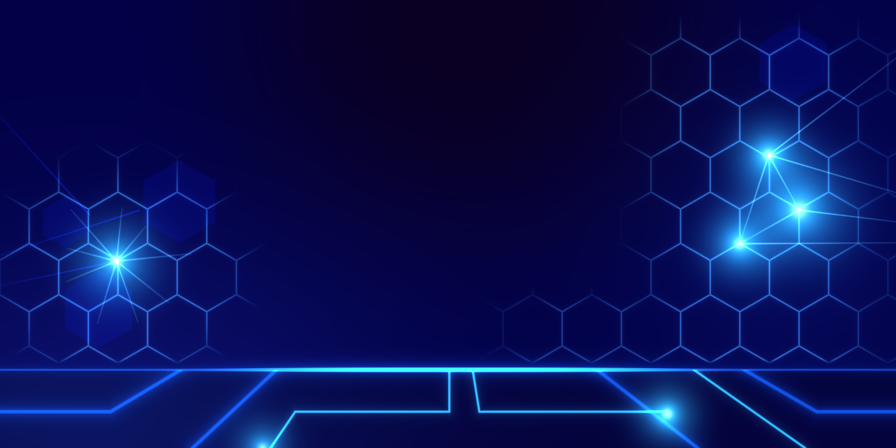
A Shadertoy shader for this background:

```glsl
const vec3 CYAN = vec3(0.2, 0.82, 0.9);
const vec3 BLUE = vec3(0.06, 0.36, 0.78);
const float HORIZON = 0.1745;

float hash(float n) { return fract(sin(n * 127.1) * 43758.5453); }

float segment(vec2 p, vec2 a, vec2 b) {
    vec2 ab = b - a;
    return length(p - a - ab * clamp(dot(p - a, ab) / dot(ab, ab), 0.0, 1.0));
}

float stroke(float d, float halfWidth) {
    float px = 1.0 / iResolution.y;
    return 1.0 - smoothstep(halfWidth - px, halfWidth + px, d);
}

float blob(vec2 p, vec2 center, vec2 radius) {
    vec2 q = (p - center) / radius;
    return exp(-dot(q, q));
}

// Distance from the center of a pointy-top hexagon to its sides
float hexRadius(vec2 p) {
    p = abs(p);
    return max(p.x, dot(p, vec2(0.5, 0.866)));
}

float hexEdge(vec2 p) {
    vec2 s = vec2(1.0, 1.732);
    vec2 a = mod(p, s) - 0.5 * s;
    vec2 b = mod(p - 0.5 * s, s) - 0.5 * s;
    return 0.5 - min(hexRadius(a), hexRadius(b));
}

float hexFill(vec2 p, vec2 center, float radius) {
    return stroke(hexRadius(p - center), radius);
}

vec3 star(vec2 p, vec2 center, float size) {
    float d = length(p - center) / size;
    return CYAN * (0.5 * exp(-d * d) + 0.45 * exp(-6.0 * d * d))
         + vec3(0.5, 0.4, 0.3) * exp(-40.0 * d * d);
}

// Thin ray that dims toward its far end
float ray(vec2 p, vec2 a, vec2 b) {
    float fade = 1.0 - 0.75 * clamp(length(p - a) / length(b - a), 0.0, 1.0);
    return stroke(segment(p, a, b), 0.0014) * fade;
}

vec3 backdrop(vec2 p) {
    float away = length((p - vec2(1.05, 0.95)) * vec2(0.9, 1.0));
    vec3 col = mix(vec3(0.035, 0.0, 0.14), vec3(0.008, 0.004, 0.28), smoothstep(0.1, 0.75, away));
    col += vec3(0.03, 0.05, 0.12) * blob(p, vec2(0.25, 0.15), vec2(0.6, 0.35));
    col += vec3(0.01, 0.03, 0.07) * blob(p, vec2(1.75, 0.45), vec2(0.35, 0.4));
    float tiles = hexFill(p, vec2(0.145, 0.505), 0.05) + hexFill(p, vec2(0.4, 0.55), 0.08)
                + hexFill(p, vec2(0.22, 0.31), 0.075) + hexFill(p, vec2(1.77, 0.86), 0.075);
    return col + vec3(0.0, 0.01, 0.09) * tiles;
}

vec3 honeycomb(vec2 p) {
    float pitch = 0.1322;
    float d = hexEdge((p - vec2(1.4531, 0.724)) / pitch) * pitch;
    float right = smoothstep(1.36, 1.55, p.x) * (1.0 - 0.75 * smoothstep(1.8, 1.98, p.x))
                * (1.0 - smoothstep(0.86, 0.98, p.y));
    float left = 1.0 - smoothstep(0.55, 1.0, length((p - vec2(0.27, 0.4)) / vec2(0.34, 0.3)));
    float low = 0.6 * smoothstep(1.05, 1.25, p.x) * (1.0 - smoothstep(1.45, 1.6, p.x))
              * (1.0 - smoothstep(0.3, 0.37, p.y));
    float mask = max(max(right, left), low) * smoothstep(0.185, 0.2, p.y);
    return vec3(0.2, 0.48, 0.62) * mask * (0.75 * stroke(d, 0.0016) + 0.1 * exp(-d / 0.006));
}

vec3 network(vec2 p) {
    vec2 top = vec2(1.716, 0.654), mid = vec2(1.784, 0.531), low = vec2(1.651, 0.456);
    vec2 hub = vec2(0.26, 0.417);
    float links = ray(p, top, low) + ray(p, top, mid) + ray(p, mid, low)
                + ray(p, top, vec2(2.0, 0.57)) + ray(p, top, vec2(2.0, 0.87))
                + ray(p, mid, vec2(2.0, 0.505)) + ray(p, low, vec2(2.0, 0.458));
    for (int i = 0; i < 9; i++) {
        float n = float(i);
        float angle = 0.698 * n + 0.4 * hash(n + 1.0);
        float reach = 0.09 + 0.08 * hash(n + 20.0);
        links += 0.8 * ray(p, hub, hub + reach * vec2(cos(angle), sin(angle)));
    }
    float faint = ray(p, vec2(0.2, 0.52), vec2(0.0, 0.74)) + ray(p, vec2(0.31, 0.53), vec2(0.0, 0.43))
                + ray(p, hub, vec2(0.0, 0.362));
    return vec3(0.25, 0.5, 0.55) * links + vec3(0.03, 0.08, 0.4) * faint
         + star(p, top, 0.075) + star(p, mid, 0.11) + star(p, low, 0.075) + star(p, hub, 0.085);
}

vec3 circuit(vec2 p) {
    // Soft blue traces
    float soft = min(segment(p, vec2(0.0, 0.081), vec2(0.247, 0.081)),
                     segment(p, vec2(0.247, 0.081), vec2(0.404, HORIZON)));
    soft = min(soft, segment(p, vec2(0.43, 0.0), vec2(0.617, HORIZON)));
    soft = min(soft, segment(p, vec2(1.333, HORIZON), vec2(1.557, 0.0)));
    soft = min(soft, segment(p, vec2(1.661, HORIZON), vec2(1.823, 0.081)));
    soft = min(soft, segment(p, vec2(1.823, 0.081), vec2(2.0, 0.081)));
    // Sharp cyan traces
    float sharp = min(segment(p, vec2(0.604, 0.0), vec2(0.659, 0.081)),
                      segment(p, vec2(0.659, 0.081), vec2(1.003, 0.081)));
    sharp = min(sharp, segment(p, vec2(1.003, 0.081), vec2(1.003, HORIZON)));
    sharp = min(sharp, segment(p, vec2(1.055, HORIZON), vec2(1.07, 0.081)));
    sharp = min(sharp, segment(p, vec2(1.07, 0.081), vec2(1.49, 0.081)));
    sharp = min(sharp, segment(p, vec2(1.549, HORIZON), vec2(1.797, 0.0)));
    vec3 col = BLUE * (0.45 * stroke(soft, 0.004) + 0.45 * exp(-soft / 0.012));
    col += CYAN * (0.75 * stroke(sharp, 0.0025) + 0.2 * exp(-sharp / 0.009));
    return col + star(p, vec2(1.49, 0.076), 0.065) + 0.8 * star(p, vec2(0.586, 0.0), 0.06);
}

void mainImage(out vec4 fragColor, in vec2 fragCoord) {
    vec2 p = fragCoord / iResolution.y;
    vec3 col = backdrop(p) + honeycomb(p) + network(p);

    // Floor and its traces
    vec3 ground = mix(vec3(0.015, 0.01, 0.24), vec3(0.04, 0.08, 0.38), blob(p, vec2(0.2, 0.05), vec2(0.6, 0.3)));
    col = mix(col, ground + circuit(p), stroke(p.y - HORIZON, 0.0));

    // Glowing horizon, brightest in the middle
    float d = abs(p.y - HORIZON);
    float center = exp(-pow(abs(p.x - 1.02) / 0.48, 4.0));
    col += mix(BLUE * 0.6, CYAN, center) * stroke(d, 0.002 + 0.003 * center);
    col += BLUE * (0.15 + 0.5 * center) * exp(-d / 0.012);

    fragColor = vec4(clamp(col, 0.0, 1.0), 1.0);
}
```
